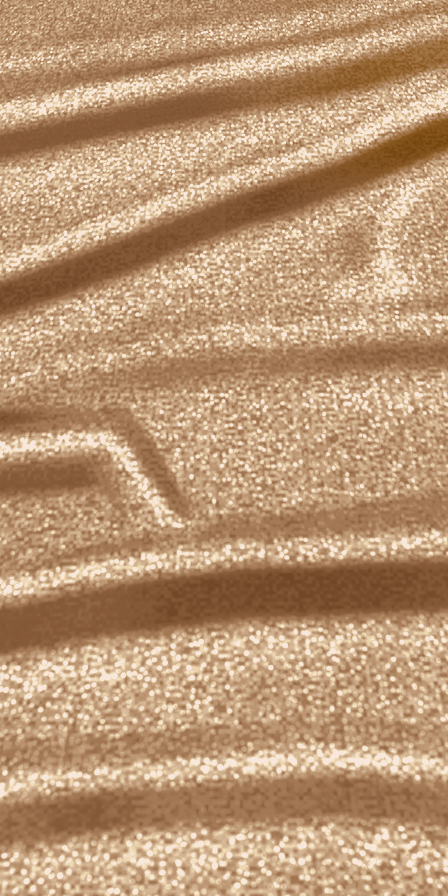
This texture is drawn by a WebGL 1 fragment shader. Its source:

```glsl
precision highp float;
uniform vec2 u_resolution;

// Cloth tones, dark to light
const vec3 UMBER = vec3(0.44, 0.275, 0.15);
const vec3 BROWN = vec3(0.52, 0.35, 0.22);
const vec3 TAN = vec3(0.64, 0.47, 0.33);
const vec3 SAND = vec3(0.74, 0.59, 0.45);
const vec3 BEIGE = vec3(0.83, 0.71, 0.58);
const vec3 CREAM = vec3(0.93, 0.84, 0.69);
const vec3 PEARL = vec3(0.97, 0.91, 0.86);
const vec3 OLIVE_TINT = vec3(0.0, -0.02, -0.11);

const float BASE_TONE = 0.56;
const float CREST_LIGHT = 0.30;
const float SHADOW_DEPTH = 0.47;
const float CREASE_DEPTH = 0.24;
const float FOOT_LIGHT = 0.20;
const float GLINT_CELLS = 125.0;
const float GRAIN_CELLS = 170.0;
const float GLINT_GAIN = 0.62;
const float GRAIN_GAIN = 0.55;

float hash(vec2 p) {
  return fract(sin(dot(p, vec2(127.1, 311.7))) * 43758.5453);
}

float noise(vec2 p) {
  vec2 i = floor(p);
  vec2 f = fract(p);
  f = f * f * (3.0 - 2.0 * f);
  return mix(mix(hash(i), hash(i + vec2(1.0, 0.0)), f.x),
             mix(hash(i + vec2(0.0, 1.0)), hash(i + 1.0), f.x), f.y);
}

float bump(float d, float width) { return exp(-d * d / (width * width)); }

// Soft-edged band between two depths
float band(float d, float from, float to, float soft) {
  return smoothstep(from - soft, from + soft, d) * (1.0 - smoothstep(to - soft, to + soft, d));
}

// Depth below a curve through heights at the left, middle and right
float below(vec2 p, vec3 h) {
  float bow = h.y - 0.5 * (h.x + h.z);
  return p.y - mix(h.x, h.z, p.x) - 4.0 * p.x * (1.0 - p.x) * bow;
}

// Crease, lit crest, shaded hollow and lit foot of one fold
float fold(float d, float crease, float hollow) {
  return CREST_LIGHT * bump(d, 0.028)
       - CREASE_DEPTH * band(d, -crease - 0.02, -0.02, 0.016)
       - SHADOW_DEPTH * band(d, 0.035, hollow, 0.025)
       + FOOT_LIGHT * bump(d - hollow - 0.055, 0.045);
}

// Fold that runs in from the left and hooks downwards
float hookedFold(vec2 p) {
  float t = clamp((p.x - 0.22) / 0.2, 0.0, 1.0);
  float slope = 6.0 * t * (1.0 - t);
  float d = (p.y - 0.985 - 0.2 * t * t * (3.0 - 2.0 * t)) / sqrt(1.0 + slope * slope);
  float hollow = band(d, 0.03, 0.115, 0.025) * (1.0 - smoothstep(0.17, 0.32, p.x));
  float lit = 0.36 * bump(d, 0.017) - 0.38 * band(d, -0.075, -0.018, 0.018);
  return (1.0 - smoothstep(0.39, 0.46, p.x)) * (lit - 0.42 * hollow);
}

float drape(vec2 p) {
  p.y += 0.022 * (noise(p * vec2(4.0, 3.0)) - 0.5);
  float tone = BASE_TONE + 0.14 * (noise(p * vec2(5.0, 9.0) + 7.0) - 0.5);
  tone += 0.06 * smoothstep(1.3, 1.6, p.y) - 0.12 * (1.0 - smoothstep(0.0, 0.12, p.y));
  tone += 0.5 * fold(below(p, vec3(0.13, 0.07, -0.02)), 0.03, 0.07);
  tone += fold(below(p, vec3(0.245, 0.15, 0.04)), 0.02, 0.115);
  tone += fold(below(p, vec3(0.58, 0.41, 0.22)), 0.02, 0.125);
  tone += mix(0.35, 0.7, p.x) * fold(below(p, vec3(0.84, 0.755, 0.73)), 0.035, 0.10);
  tone += fold(below(p, vec3(1.31, 1.24, 1.20)), 0.02 + 0.07 * p.x, 0.16);
  tone += 0.85 * fold(below(p, vec3(1.76, 1.70, 1.70)), 0.07, 0.14);
  tone += hookedFold(p);
  // Upright pucker and bright pool on the right
  float pucker = p.x - 0.91 + 0.05 * sin(p.y * 14.0);
  tone += band(p.y, 0.43, 0.65, 0.04) * (0.28 * bump(pucker, 0.025) - 0.2 * bump(pucker + 0.07, 0.035));
  tone += 0.3 * bump(length((p - vec2(0.84, 0.64)) * vec2(0.7, 1.0)), 0.06);
  return clamp(tone, 0.02, 0.92);
}

// Round flecks scattered one per cell
float glints(vec2 q) {
  float light = 0.0;
  for (int k = 0; k < 9; k++) {
    float row = floor((float(k) + 0.5) / 3.0);
    vec2 cell = floor(q) + vec2(float(k) - 3.0 * row, row) - 1.0;
    vec2 center = cell + vec2(hash(cell), hash(cell + 31.7));
    float power = pow(hash(cell + 67.3), 2.5);
    light = max(light, power * (1.0 - smoothstep(0.25, 0.75, length(q - center))));
  }
  return light;
}

vec3 clothColor(float t) {
  vec3 c = mix(UMBER, BROWN, smoothstep(0.0, 0.12, t));
  c = mix(c, TAN, smoothstep(0.12, 0.30, t));
  c = mix(c, SAND, smoothstep(0.30, 0.49, t));
  c = mix(c, BEIGE, smoothstep(0.49, 0.70, t));
  c = mix(c, CREAM, smoothstep(0.70, 0.86, t));
  return mix(c, PEARL, smoothstep(0.86, 1.0, t));
}

void main() {
  vec2 p = vec2(gl_FragCoord.x, u_resolution.y - gl_FragCoord.y) / u_resolution.x;
  float tone = drape(p);
  // Flecks grow towards the viewer
  float nearness = 0.65 + 0.55 * p.y;
  vec2 q = vec2((p.x - 0.5) / nearness, log(nearness) / 0.55) + 2.0;
  float sparkle = smoothstep(0.12, 0.75, tone);
  tone += (0.1 + GRAIN_GAIN * sparkle) * (noise(q * GRAIN_CELLS) - 0.5);
  tone += GLINT_GAIN * sparkle * (glints(q * GLINT_CELLS) - 0.23);
  // Golden hue in the upper right hollows
  float gold = smoothstep(0.4, 0.9, p.x) * (1.0 - smoothstep(0.3, 0.5, p.y));
  vec3 color = clothColor(clamp(tone, 0.0, 1.0));
  gl_FragColor = vec4(color + OLIVE_TINT * gold * (1.0 - smoothstep(0.1, 0.45, tone)), 1.0);
}
```
